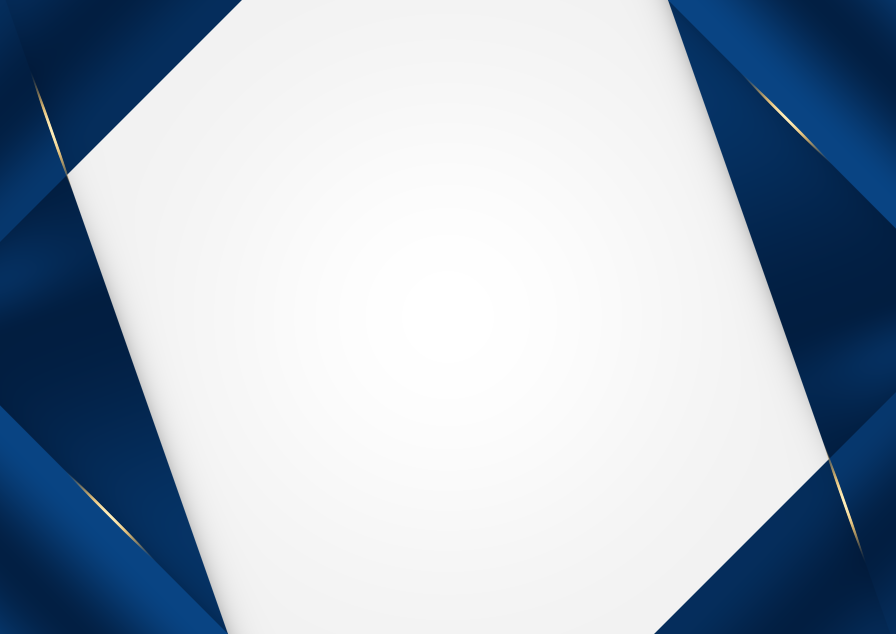
Write a WebGL 2 fragment shader that draws this background.

```glsl
#version 300 es
precision highp float;

uniform vec2 u_resolution;
out vec4 fragColor;

// Corner points of the left half; the right half is its half-turn.
const vec2 TOP = vec2(-0.325, 0.5);
const vec2 NOTCH = vec2(-0.601, 0.224);
const vec2 FOOT = vec2(-0.347, -0.5);
const vec2 FLANK = vec2(-0.706, -0.140);
const vec2 CREASE_START = vec2(-0.706, -0.033);
const vec2 CREASE_END = vec2(-0.522, 0.031);

// Centres and reach of the gold glints.
const vec2 GLINT_UPPER = vec2(-0.626, 0.292);
const vec2 GLINT_LOWER = vec2(-0.532, -0.312);
const float GLINT_REACH = 0.105;
const float GLINT_WIDTH = 0.0022;

const vec3 NAVY = vec3(0.004, 0.095, 0.215);
const vec3 ROYAL = vec3(0.035, 0.275, 0.530);
const vec3 GOLD = vec3(0.86, 0.68, 0.36);
const vec3 PALE_GOLD = vec3(1.0, 0.93, 0.72);
const float PAPER_CENTER = 1.0;
const float PAPER_RIM = 0.948;
const float PAPER_RADIUS = 0.62;
const float SHADOW_WIDTH = 0.016;

// Signed distance to line a-b, positive on the right of its direction.
float side(vec2 p, vec2 a, vec2 b) {
    vec2 d = normalize(b - a);
    return dot(p - a, vec2(d.y, -d.x));
}

float cover(float dist, float pixel) {
    return smoothstep(-0.7 * pixel, 0.7 * pixel, dist);
}

float shadow(float dist, float width) {
    return exp(-max(-dist, 0.0) / width);
}

vec3 blue(float tone) {
    return mix(NAVY, ROYAL, tone);
}

// A thin metallic line that tapers away from its centre.
vec3 addGlint(vec3 color, vec2 p, vec2 center, float dist, float pixel) {
    float along = length(p - center) / GLINT_REACH;
    float taper = 1.0 - smoothstep(0.25, 1.0, along);
    float halfWidth = GLINT_WIDTH * mix(0.45, 1.0, taper);
    float line = 1.0 - smoothstep(halfWidth - 0.6 * pixel, halfWidth + 0.6 * pixel, abs(dist));
    vec3 metal = mix(GOLD, PALE_GOLD, exp(-8.0 * along * along));
    return mix(color, metal, line * taper);
}

void main() {
    float pixel = 1.0 / u_resolution.y;
    vec2 p = (gl_FragCoord.xy - 0.5 * u_resolution) * pixel;
    float radius = length(p);
    p *= p.x > 0.0 ? -1.0 : 1.0;

    float band = side(p, NOTCH, FOOT);
    float upper = side(p, TOP, NOTCH);
    float lower = side(p, FLANK, FOOT);

    // Paper with a soft central light and the shadow of the band.
    float paper = mix(PAPER_CENTER, PAPER_RIM, smoothstep(0.0, PAPER_RADIUS, radius));
    float below = smoothstep(0.25, 0.0, p.y);
    paper -= 0.17 * shadow(band, SHADOW_WIDTH) * mix(0.4, 1.0, below);
    vec3 color = vec3(paper);

    // Long band, creased by a dark valley.
    float crease = -side(p, CREASE_START, CREASE_END);
    float rise = smoothstep(0.0, 0.09, crease) * (1.0 - 0.7 * smoothstep(0.09, 0.2, crease));
    float fall = smoothstep(0.0, 0.42, -crease);
    float outer = smoothstep(0.0, 0.16, band);
    float bandTone = 0.12 + rise * mix(0.2, 0.42, outer) + 0.48 * fall;
    bandTone *= 1.0 - 0.35 * shadow(lower, 0.025);
    bandTone *= 1.0 - 0.3 * shadow(upper, 0.03);
    color = mix(color, blue(bandTone), cover(band, pixel));

    // Upper corner, with a second facet beyond the long line.
    float valley = smoothstep(0.0, 0.13, abs(upper - 0.15));
    float facet = cover(band, pixel);
    float edgeLight = 1.0 - smoothstep(0.0, 0.12, upper);
    float upperTone = 0.13 + 0.33 * valley + facet * 0.22 * edgeLight;
    upperTone -= (1.0 - facet) * 0.08 * shadow(band, 0.03);
    color = mix(color, blue(upperTone), cover(upper, pixel));

    // Lower corner, brightest at its diagonal edge.
    float fold = smoothstep(0.0, 0.14, abs(lower - 0.165));
    float lowerTone = mix(0.15, 0.95, fold) - 0.1 * smoothstep(0.165, 0.26, lower);
    color = mix(color, blue(lowerTone), cover(lower, pixel));

    color = addGlint(color, p, GLINT_UPPER, band, pixel);
    color = addGlint(color, p, GLINT_LOWER, lower, pixel);
    fragColor = vec4(color, 1.0);
}
```
